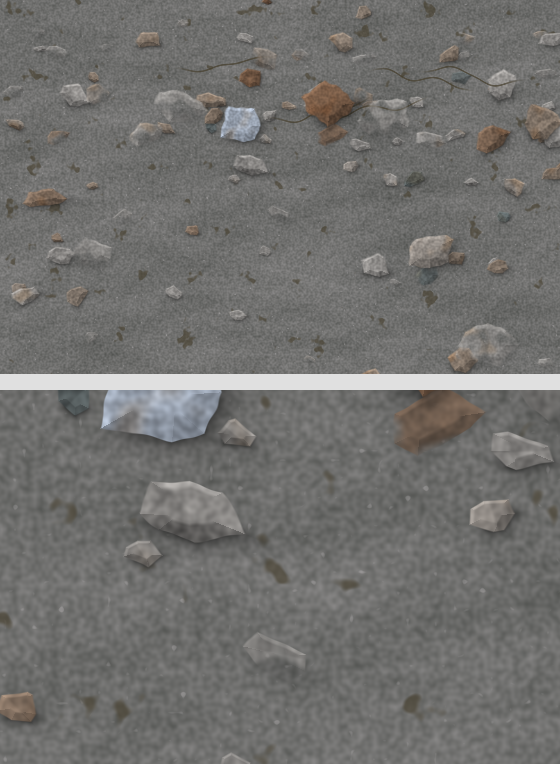
Top, the full canvas; bottom, a detail of the centre.
Write a Shadertoy shader that draws this texture.

```glsl
// Damp grey sand strewn with angular, half-buried granite stones and a few dry twigs.

const vec3 SAND_DARK = vec3(0.345, 0.350, 0.340);
const vec3 SAND_LIGHT = vec3(0.495, 0.492, 0.488);
const vec3 GRANITE = vec3(0.575, 0.565, 0.555);
const vec3 PINK_STONE = vec3(0.545, 0.490, 0.440);
const vec3 RUST_STONE = vec3(0.470, 0.360, 0.280);
const vec3 SLATE = vec3(0.390, 0.425, 0.430);
const vec3 PALE_SHELL = vec3(0.640, 0.680, 0.740);
const vec3 DEBRIS = vec3(0.270, 0.240, 0.170);
const vec2 LIGHT_DIR = vec2(-0.35, 0.94);
const float RELIEF = 0.50;        // strength of the sand dimples
const float GRAIN = 0.085;        // contrast of the sand grains
const float SPECKLE = 0.20;       // contrast of the minerals in the stones
const float SHADOW = 0.45;        // darkness of the contact shadows
const float BAND_HEIGHT = 0.70;   // where the stones lie thickest
const int FACETS = 7;
const float TAU = 6.28318;

// Three random values in 0..1 for a lattice cell
vec3 hash3(vec2 cell, float seed) {
    uvec3 v = uvec3(ivec3(floor(vec3(cell, seed) + 0.5)));
    v = v * 1664525u + 1013904223u;
    v.x += v.y * v.z; v.y += v.z * v.x; v.z += v.x * v.y;
    v ^= v >> 16u;
    v.x += v.y * v.z; v.y += v.z * v.x; v.z += v.x * v.y;
    return vec3(v >> 8u) / 16777216.0;
}

vec2 direction(float angle) { return vec2(cos(angle), sin(angle)); }

float cornerSlope(vec2 cell, vec2 offset) {
    return dot(direction(TAU * hash3(cell, 0.0).x), offset);
}

// Gradient noise, about -0.7..0.7
float noise(vec2 p) {
    vec2 i = floor(p), f = p - i;
    vec2 u = f * f * f * (f * (f * 6.0 - 15.0) + 10.0);
    vec2 e = vec2(1.0, 0.0);
    return mix(mix(cornerSlope(i, f), cornerSlope(i + e.xy, f - e.xy), u.x),
               mix(cornerSlope(i + e.yx, f - e.yx), cornerSlope(i + e.xx, f - e.xx), u.x), u.y);
}

float sandHeight(vec2 p) {
    p += 0.03 * noise(p * 5.0);
    return noise(p * vec2(5.0, 7.0)) + 0.45 * noise(p * vec2(11.0, 16.0) + 7.0)
         + 0.16 * noise(p * 34.0 + 3.0);
}

vec3 sandColor(vec2 p) {
    float slope = sandHeight(p) - sandHeight(p + 0.018 * LIGHT_DIR);
    float grains = noise(p * 165.0) + 0.7 * noise(p * 85.0 + 31.0);
    float tone = 0.435 + 0.09 * RELIEF * noise(p * 2.3 + 5.0) + 0.22 * RELIEF * slope + GRAIN * grains;
    tone += 0.10 * smoothstep(0.42, 0.6, noise(p * 120.0 + 57.0));
    vec3 sand = mix(SAND_DARK, SAND_LIGHT, (tone - 0.345) / 0.148);
    float litter = smoothstep(0.40, 0.56, noise(p * 17.0 + 90.0) + 0.35 * noise(p * 70.0));
    return mix(sand, DEBRIS, 0.6 * litter);
}

vec3 stoneColor(float pick) {
    vec3 color = mix(GRANITE, PINK_STONE, smoothstep(0.45, 0.70, pick));
    color = mix(color, RUST_STONE, smoothstep(0.84, 0.89, pick));
    color = mix(color, SLATE, step(0.92, pick));
    return mix(color, PALE_SHELL, step(0.985, pick));
}

// One layer of scattered stones, at most one per grid cell
void layStones(inout vec3 color, vec2 p, float cellSize, float density, float seed) {
    float pixel = 1.0 / iResolution.y;
    float rough = noise(p * 42.0 + seed);
    float mineral = noise(p * 140.0 + seed) + 0.8 * noise(p * 62.0 + seed);
    float drift = noise(p * 26.0 + 40.0);
    float stain = smoothstep(0.05, 0.5, noise(p * 22.0 + 70.0));
    vec2 home = floor(p / cellSize);
    for (int k = 0; k < 9; k++) {
        vec2 cell = home + vec2(k % 3 - 1, 1 - k / 3);
        vec3 place = hash3(cell, seed), form = hash3(cell, seed + 1.0), kind = hash3(cell, seed + 2.0);
        vec2 center = (cell + 0.15 + 0.7 * place.xy) * cellSize;
        float band = exp(-pow((center.y - BAND_HEIGHT) / 0.17, 2.0));
        if (place.z > density * mix(0.38, 1.25, band)) continue;

        // Convex outline from randomly placed half planes
        float radius = cellSize * mix(0.21, 0.38, form.x);
        float squash = mix(0.48, 0.85, form.y), turn = 0.9 * (form.z - 0.5);
        vec2 axis = direction(turn), q = p - center;
        q = vec2(dot(q, axis), dot(q, vec2(-axis.y, axis.x)) / squash);
        float d = -1.0;
        vec2 normal = vec2(0.0, 1.0);
        for (int i = 0; i < FACETS; i++) {
            vec3 cut = hash3(cell, seed + 10.0 + float(i));
            vec2 n = direction(TAU * (float(i) + 0.75 * cut.x) / float(FACETS));
            float side = dot(q, n) - radius * mix(0.66, 1.08, cut.y);
            if (side > d) { d = side; normal = n; }
        }
        d = (d + 0.11 * radius * rough) * mix(squash, 1.0, 0.3);

        // Contact shadow on the lower right
        float buried = step(0.66, kind.y);
        float below = smoothstep(-0.1, 0.8, dot(normalize(q + 1e-5), vec2(0.35, -0.94)));
        color *= 1.0 - SHADOW * (1.0 - 0.75 * buried) * below * exp(-max(d, 0.0) / (0.16 * radius));

        // Lit top, shaded bevels and a ridge
        float bevelWidth = normal.y < 0.0 ? 0.36 : 0.14;
        float bevel = 1.0 - smoothstep(bevelWidth - 0.07, bevelWidth + 0.03, -d / radius);
        float ridge = smoothstep(-0.08, 0.08, dot(q / radius, direction(TAU * kind.z)));
        float shade = 0.93 + 0.24 * bevel * dot(normal, LIGHT_DIR) + 0.10 * (ridge - 0.5);
        vec3 stone = stoneColor(kind.x) * (shade + 0.12 * (form.x - 0.5) + SPECKLE * mineral);
        stone = mix(stone, stone * vec3(1.0, 0.87, 0.73), 0.6 * stain * step(0.35, kind.x));

        float dusted = smoothstep(-0.25, 0.2, drift + 0.25 * q.y / radius + 0.1);
        float cover = smoothstep(pixel, -pixel, d) * mix(1.0, 0.8 * dusted, buried);
        color = mix(color, stone, cover);
    }
}

// Thin wavering dry stalks lying along the stony band
void layTwigs(inout vec3 color, vec2 p) {
    for (int i = 0; i < 5; i++) {
        vec3 r = hash3(vec2(i, 3), 77.0);
        vec2 q = p - vec2(0.6 + 0.8 * r.x, BAND_HEIGHT + 0.16 * r.y);
        float bend = 0.05 * noise(vec2(q.x * 9.0, r.z * 50.0)) + 0.5 * (r.z - 0.5) * q.x;
        float reach = 1.0 - smoothstep(0.08, 0.15, abs(q.x));
        color = mix(color, DEBRIS, 0.7 * reach * smoothstep(0.0035, 0.0008, abs(q.y - bend)));
    }
}

void mainImage(out vec4 fragColor, in vec2 fragCoord) {
    vec2 p = fragCoord / iResolution.y;
    vec3 color = sandColor(p);
    layStones(color, p, 0.068, 0.26, 100.0);
    layStones(color, p, 0.118, 0.50, 200.0);
    layTwigs(color, p);
    layStones(color, p, 0.200, 0.42, 300.0);
    fragColor = vec4(clamp(color, 0.0, 1.0), 1.0);
}
```
